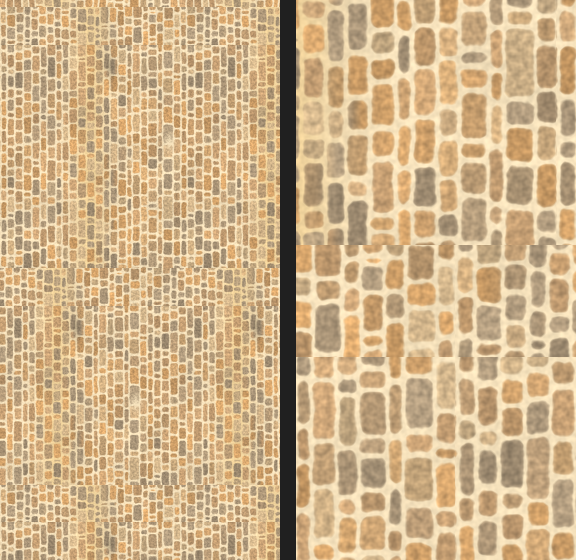
Left, the full canvas; right, a detail of the centre.
A WebGL 1 fragment shader for this texture:

```glsl
precision highp float;
// Weathered sandstone paving: narrow upright columns of rounded stones in cream mortar.
// A wide patch of columns repeats across; stacked courses slide it sideways and each
// opens with a band of smaller stones. Jittered 1D cells give the columns and stones.
uniform vec2 u_resolution;

#define PATCH_WIDTH 0.643
#define COLUMNS 23.0
#define STONE_HEIGHT 0.047
#define BAND_STONE_HEIGHT 0.038
#define BAND_HEIGHT 0.134
#define COURSE_SHIFT 0.12
#define JOINT 0.0030
#define CORNER 0.0075
#define WOBBLE 0.0030
#define GRAIN 0.20

const vec3 MORTAR = vec3(0.97, 0.89, 0.74);
const vec3 GOLD_MORTAR = vec3(0.93, 0.79, 0.53);
const vec3 TAN = vec3(0.77, 0.62, 0.45);
const vec3 OCHRE = vec3(0.82, 0.63, 0.41);
const vec3 SAND = vec3(0.80, 0.69, 0.53);
const vec3 GREY = vec3(0.66, 0.58, 0.47);

float hash(vec2 p) {
  vec3 q = fract(p.xyx * 0.1031);
  q += dot(q, q.yzx + 33.33);
  return fract((q.x + q.y) * q.z);
}

float slope(vec2 cell, vec2 offset) {
  float a = 6.2832 * hash(cell);
  return dot(vec2(cos(a), sin(a)), offset);
}

// Gradient noise, about -0.7 to 0.7
float noise(vec2 p) {
  vec2 i = floor(p), f = p - i;
  vec2 w = f * f * f * (f * (f * 6.0 - 15.0) + 10.0);
  vec2 e = vec2(1.0, 0.0);
  return mix(mix(slope(i, f), slope(i + e, f - e), w.x),
             mix(slope(i + e.yx, f - e.yx), slope(i + 1.0, f - 1.0), w.x), w.y);
}

float edgeAt(float k, float seed, float period, float jitter) {
  return k + jitter * (hash(vec2(mod(k, period), seed)) - 0.5);
}

// Irregular 1D cell: its index and the distances to its two edges
vec3 jitteredCell(float t, float seed, float period, float jitter) {
  float k = floor(t);
  if (t < edgeAt(k, seed, period, jitter)) k -= 1.0;
  else if (t > edgeAt(k + 1.0, seed, period, jitter)) k += 1.0;
  return vec3(mod(k, period), t - edgeAt(k, seed, period, jitter),
              edgeAt(k + 1.0, seed, period, jitter) - t);
}

float bump(float x, float center, float width) {
  float d = (x - center) / width;
  return exp(-d * d);
}

void main() {
  // Canvas widths, measured down from the top
  vec2 p = gl_FragCoord.xy / u_resolution * vec2(1.0, 2.0);
  p.y = 2.0 - p.y;
  float pixel = 1.0 / u_resolution.x;

  // Courses of unequal height, every other one shifted
  float top = -0.80, shift = COURSE_SHIFT;
  if (p.y > 0.026) { top = 0.026; shift = 0.0; }
  if (p.y > 0.958) { top = 0.958; shift = COURSE_SHIFT; }
  if (p.y > 1.732) { top = 1.732; shift = 0.0; }
  vec2 local = vec2(mod(p.x + shift, PATCH_WIDTH), p.y - top);
  float across = local.x / PATCH_WIDTH;
  float band = step(local.y, BAND_HEIGHT);

  // Columns, then stones within each column
  vec2 bent = local + WOBBLE * vec2(noise(local * 38.0), noise(local * 52.0 + 17.0));
  float columnWidth = PATCH_WIDTH / COLUMNS;
  vec3 column = jitteredCell(bent.x / columnWidth, 3.0 + 8.0 * band, COLUMNS, 0.42);
  float seed = column.x * 7.0 + band * 211.0 + 19.0;
  float stoneHeight = mix(STONE_HEIGHT, BAND_STONE_HEIGHT, band);
  stoneHeight *= mix(0.82, 1.25, hash(vec2(seed, 5.0)));
  float along = bent.y / stoneHeight + hash(vec2(seed, 9.0));
  vec3 stone = jitteredCell(along, seed, 97.0, 0.75);
  vec2 id = vec2(stone.x, seed);

  // Rounded stone outline with joints of varying width
  vec2 joint = JOINT * vec2(mix(0.55, 1.1, hash(id + 31.0)), mix(0.6, 1.4, hash(id + 47.0)));
  vec2 inset = vec2(min(column.y, column.z) * columnWidth,
                    min(stone.y, stone.z) * stoneHeight) - joint;
  float depth = CORNER - length(max(CORNER - inset, 0.0));
  depth += 0.0012 * noise(local * 150.0);
  float soft = max(0.0016, 0.7 * pixel);
  float cover = smoothstep(-soft, soft, depth);

  // Stone colours: random, with gold and grey streaks across the patch
  float gold = bump(across, 0.50, 0.09);
  float greyness = 0.75 * bump(across, 0.61, 0.035) + 0.8 * band * bump(across, 0.11, 0.12);
  vec3 color = mix(TAN, OCHRE, smoothstep(0.3, 0.8, hash(id + 3.0) + 0.3 * bump(across, 0.74, 0.08)));
  color = mix(color, SAND, smoothstep(0.6, 0.95, hash(id + 11.0) + 0.25 * gold));
  color = mix(color, GREY, smoothstep(0.6, 0.95, hash(id + 23.0) + 0.55 * greyness));
  color *= mix(0.91, 1.08, hash(id + 61.0));

  // Grain, paler worn rims and broad stains
  float grain = noise(local * 115.0) + 0.6 * noise(local * 210.0 + 7.0);
  color *= 1.0 + GRAIN * grain;
  vec3 mortar = mix(MORTAR, GOLD_MORTAR, 0.65 * gold) * (1.0 + 0.08 * grain);
  color = mix(mortar, color, cover * mix(0.8, 1.0, smoothstep(0.0, 0.004, depth)));
  color *= 1.0 + 0.07 * noise(local * 9.0 + 4.0);

  // One dark weathered spot and one crumbled pale spot per patch
  vec2 darkSpot = (local - vec2(0.396, 0.21)) / vec2(0.018, 0.035);
  vec2 paleSpot = (local - vec2(0.607, 0.482)) / vec2(0.020, 0.028);
  color *= 1.0 - 0.22 * exp(-dot(darkSpot, darkSpot));
  float crumble = exp(-dot(paleSpot, paleSpot)) * (0.85 + 0.6 * grain);
  color = mix(color, MORTAR, clamp(crumble, 0.0, 1.0));
  gl_FragColor = vec4(clamp(color, 0.0, 1.0), 1.0);
}
```
